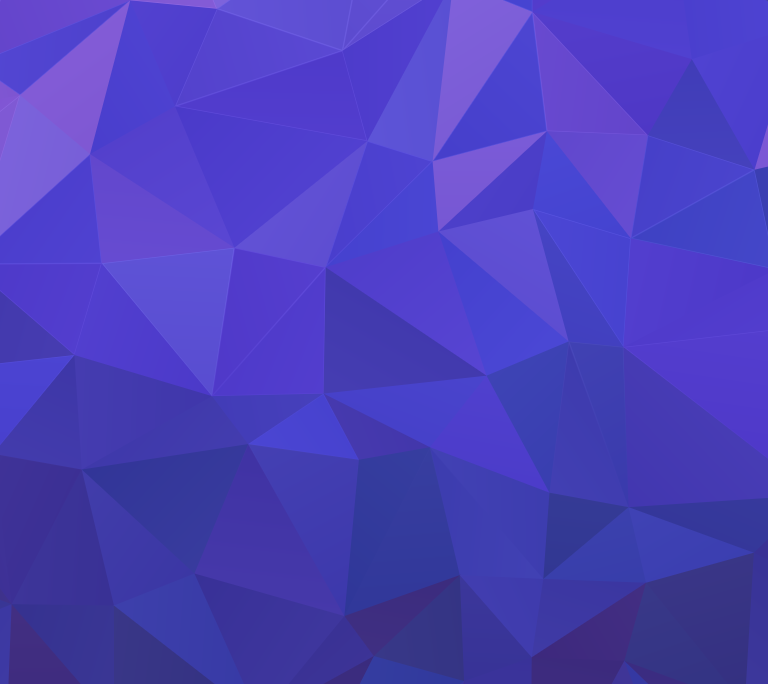
Write a Shadertoy shader that draws this background.

```glsl
// Low-poly backdrop of irregular flat triangles fading from violet down to indigo.

const float ROWS = 6.2;

float hash(vec2 p) {
    return fract(sin(dot(p, vec2(127.1, 311.7))) * 43758.5453);
}

// Lattice corner pushed off its place
vec2 corner(vec2 cell) {
    return cell + 0.84 * (vec2(hash(cell + 3.7), hash(cell + 19.3)) - 0.5);
}

float cross2(vec2 a, vec2 b) { return a.x * b.y - a.y * b.x; }

float area(vec2 a, vec2 b, vec2 c) { return cross2(b - a, c - a); }

// Signed distance to the right of a directed edge
float edge(vec2 p, vec2 a, vec2 b) {
    return cross2(p - a, normalize(b - a));
}

// Ramp from dark indigo to pale violet
vec3 palette(float t) {
    vec3 col = vec3(0.23, 0.19, 0.51);
    col = mix(col, vec3(0.22, 0.21, 0.60), smoothstep(0.02, 0.12, t));
    col = mix(col, vec3(0.25, 0.24, 0.69), smoothstep(0.15, 0.36, t));
    col = mix(col, vec3(0.30, 0.25, 0.81), smoothstep(0.44, 0.63, t));
    col = mix(col, vec3(0.38, 0.30, 0.82), smoothstep(0.74, 0.87, t));
    return mix(col, vec3(0.50, 0.36, 0.84), smoothstep(0.91, 0.98, t));
}

vec3 facetColor(vec2 p, vec2 center, vec2 id) {
    vec2 uv = center / ROWS * vec2(iResolution.y / iResolution.x, 1.0);
    float tint = hash(id + 41.3);

    // Light rises with height, stronger at the left, dimmer at the upper right
    float tone = mix(0.13, 0.77, smoothstep(0.0, 0.8, uv.y));
    tone += 0.18 * (1.0 - uv.x) * uv.y * uv.y;
    tone -= 0.32 * smoothstep(0.6, 1.0, uv.x) * smoothstep(0.6, 1.0, uv.y);
    tone += 0.42 * (hash(id) - 0.5);

    // A few pale facets in the upper part
    tone = mix(tone, 0.96, step(0.94, hash(id + 7.9)) * step(0.45, uv.y));

    vec3 col = palette(clamp(tone, 0.0, 1.0));
    col += (tint - 0.5) * vec3(0.045, -0.045, -0.03);

    // Faint shading across the facet
    float angle = 6.283 * hash(id + 63.1);
    return col + 0.018 * dot(p - center, vec2(cos(angle), sin(angle)));
}

// Adds one triangle, weighted by its pixel coverage
void addFacet(inout vec4 sum, vec2 p, vec2 a, vec2 b, vec2 c, vec2 id) {
    float pixel = ROWS / iResolution.y;
    float d = max(edge(p, a, b), max(edge(p, b, c), edge(p, c, a)));
    float cover = clamp(0.5 - d / pixel, 0.0, 1.0);
    if (cover <= 0.0) return;

    vec3 col = facetColor(p, (a + b + c) / 3.0, id);

    // Hairline glint along some borders
    float glint = 1.0 - smoothstep(0.0, 0.012, abs(d));
    col += 0.05 * glint * step(0.6, hash(id + 88.2)) * smoothstep(1.5, 4.0, p.y);
    sum += vec4(col, 1.0) * cover;
}

void mainImage(out vec4 fragColor, in vec2 fragCoord) {
    vec2 p = fragCoord / iResolution.y * ROWS;
    vec4 sum = vec4(0.0);

    for (int j = -1; j <= 1; j++)
    for (int i = -1; i <= 1; i++) {
        vec2 cell = floor(p) + vec2(i, j);
        vec2 a = corner(cell);
        vec2 b = corner(cell + vec2(1, 0));
        vec2 c = corner(cell + vec2(1, 1));
        vec2 d = corner(cell + vec2(0, 1));

        // Split along the diagonal that leaves the larger smallest half
        float splitAC = min(area(a, b, c), area(a, c, d));
        float splitBD = min(area(a, b, d), area(b, c, d));
        if (splitAC > splitBD) {
            addFacet(sum, p, a, b, c, cell);
            addFacet(sum, p, a, c, d, cell + 0.37);
        } else {
            addFacet(sum, p, a, b, d, cell);
            addFacet(sum, p, b, c, d, cell + 0.37);
        }
    }

    fragColor = vec4(sum.rgb / max(sum.a, 0.001), 1.0);
}
```
